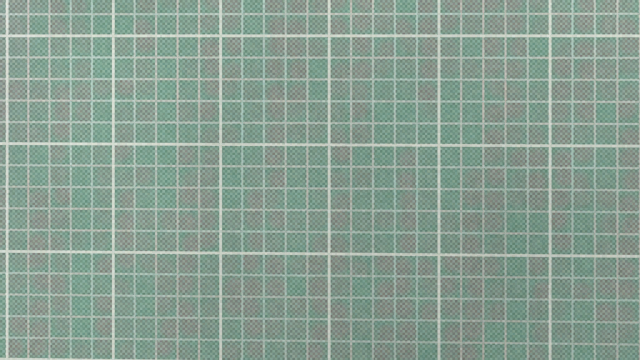
Give the GLSL for this pattern, as a Shadertoy shader.

```glsl
// A pale squared grid on sea-green card: every fifth line is bold, and the
// sheet is seen slightly askew. A fine two-tone weave, mauve blotches and
// drifting line tints give it the grain of a coarse camera sensor.

// Lengths are in canvas heights; rows are counted downward from the top.
const float PITCH = 0.06065;        // column spacing
const float ROW_PITCH = 0.06056;    // row spacing at mid width
const float ROW_FAN = 0.0007;       // row spacing gained toward the right
const float COLUMN_BEND = 0.00115;  // columns spread toward the right
const vec2 BOLD_CROSSING = vec2(0.9144, 0.0995);
const float BOLD_EVERY = 5.0;
const float THIN_HALF = 0.0030;
const float BOLD_HALF = 0.0038;
const float LINE_SOFTNESS = 0.0025;
const float HALO_REACH = 0.011;     // dark beads beside the lines
const float HALO_DEPTH = 0.04;
const float WEAVE_COUNT = 144.0;    // weave texels per canvas height
const float GRAIN = 0.05;

const vec3 TEAL_LIGHT = vec3(0.505, 0.645, 0.58);
const vec3 TEAL_DARK = vec3(0.425, 0.565, 0.50);
const vec3 MAUVE_LIGHT = vec3(0.56, 0.625, 0.58);
const vec3 MAUVE_DARK = vec3(0.50, 0.515, 0.49);
const vec3 THIN_COLOR = vec3(0.685, 0.73, 0.695);
const vec3 BOLD_COLOR = vec3(0.785, 0.81, 0.77);
const vec3 LINE_TINT = vec3(0.05, -0.025, -0.02);

float hash(vec2 p) {
    return fract(sin(dot(p, vec2(127.1, 311.7))) * 43758.5453);
}

float noise(vec2 p) {
    vec2 i = floor(p), f = fract(p);
    f = f * f * (3.0 - 2.0 * f);
    return mix(mix(hash(i), hash(i + vec2(1, 0)), f.x),
               mix(hash(i + vec2(0, 1)), hash(i + vec2(1, 1)), f.x), f.y);
}

// Sheet coordinates: one unit per square, a bold crossing at zero.
vec2 sheetCoord(vec2 p) {
    float side = p.x / 0.889 - 1.0;
    float column = (p.x - BOLD_CROSSING.x) / PITCH;
    column -= COLUMN_BEND * column * column;
    float row = (1.0 - p.y - BOLD_CROSSING.y) / (ROW_PITCH + ROW_FAN * side);
    return vec2(column, row);
}

// Distance to the nearest line at multiples of period, per axis.
vec2 lineDistance(vec2 sheet, float period) {
    return abs(fract(sheet / period + 0.5) - 0.5) * period * PITCH;
}

vec2 lineCover(vec2 dist, float halfWidth, float pixel) {
    float soft = max(LINE_SOFTNESS, 0.6 * pixel);
    return 1.0 - smoothstep(halfWidth - soft, halfWidth + soft, dist);
}

// Smooth checkerboard from -1 to 1, faded out when too fine to resolve.
float weave(vec2 p, float pixel) {
    vec2 wave = sin(3.14159 * p * WEAVE_COUNT);
    float fade = 1.0 - smoothstep(0.6, 1.0, pixel * WEAVE_COUNT);
    return clamp(2.0 * wave.x * wave.y, -1.0, 1.0) * fade;
}

// Mauve blotch inside each square, strongest in drifting columns.
float blotch(vec2 sheet) {
    vec2 cell = floor(sheet);
    float drift = 0.5 + 0.5 * sin(cell.x * 1.9 + 0.25 * cell.y);
    float strength = 0.35 * hash(cell) + 0.4 * drift
                   + 0.5 * noise(cell * 0.35 + 7.0);
    vec2 center = 0.5 + 0.4 * (vec2(hash(cell + 3.7), hash(cell + 9.2)) - 0.5);
    float shape = 1.0 - smoothstep(0.25, 0.7, length(fract(sheet) - center));
    return smoothstep(0.3, 0.85, strength) * shape;
}

// Brighter toward the top and both sides, darkest low and right of middle.
float lighting(vec2 p) {
    vec2 d = (p - vec2(1.25, 0.1)) * vec2(0.75, 0.9);
    return 0.94 + 0.13 * smoothstep(0.0, 1.1, length(d));
}

void mainImage(out vec4 fragColor, in vec2 fragCoord) {
    float pixel = 1.0 / iResolution.y;
    vec2 p = fragCoord * pixel;
    vec2 sheet = sheetCoord(p);
    vec2 texel = floor(p * WEAVE_COUNT);
    float checker = weave(p, pixel);
    float thread = 0.5 + 0.5 * checker;

    // Card: light and dark threads, turning mauve within blotches
    float mauve = blotch(sheet);
    vec3 color = mix(mix(TEAL_DARK, MAUVE_DARK, mauve),
                     mix(TEAL_LIGHT, MAUVE_LIGHT, mauve), thread);

    // Dark threads deepen beside the lines
    vec2 thinDist = lineDistance(sheet, 1.0);
    float nearLine = min(thinDist.x, thinDist.y);
    float halo = 1.0 - smoothstep(0.4 * HALO_REACH, HALO_REACH, nearLine);
    color -= HALO_DEPTH * halo * (1.0 - thread) * vec3(0.4, 1.0, 0.8);

    // Lines: thin ones carry slow colour fringes and beading
    vec2 thin = lineCover(thinDist, THIN_HALF, pixel);
    vec2 bold = lineCover(lineDistance(sheet, BOLD_EVERY), BOLD_HALF, pixel);
    float columnTint = 0.6 * sin(floor(sheet.x + 0.5) * 0.9 + 1.6)
                     + noise(sheet * vec2(0.5, 0.7)) - 0.5;
    float rowTint = 2.0 * noise(sheet * vec2(0.6, 0.9) + 20.0) - 1.0;
    float tint = mix(0.6 * rowTint, columnTint, step(thin.y, thin.x));
    vec3 thinColor = THIN_COLOR + LINE_TINT * tint + 0.03 * checker;
    float thinStrength = 0.85 + 0.15 * smoothstep(0.1, 0.9, p.y);
    color = mix(color, thinColor, thinStrength * max(thin.x, thin.y));
    color = mix(color, BOLD_COLOR + 0.012 * checker, max(bold.x, bold.y));

    // Wear: uneven light, a faded left edge and tinted sensor grain
    color *= lighting(p) + 0.05 * (noise(p * 5.0) - 0.5);
    float fade = 0.35 * (1.0 - smoothstep(0.0, 0.2, p.x)) * p.y;
    color = mix(color, vec3(dot(color, vec3(0.3, 0.59, 0.11))), fade);
    color += GRAIN * (hash(texel) - 0.5);
    color.rb += 0.5 * GRAIN * (vec2(hash(texel + 5.3), hash(texel + 8.1)) - 0.5);

    fragColor = vec4(color, 1.0);
}
```
